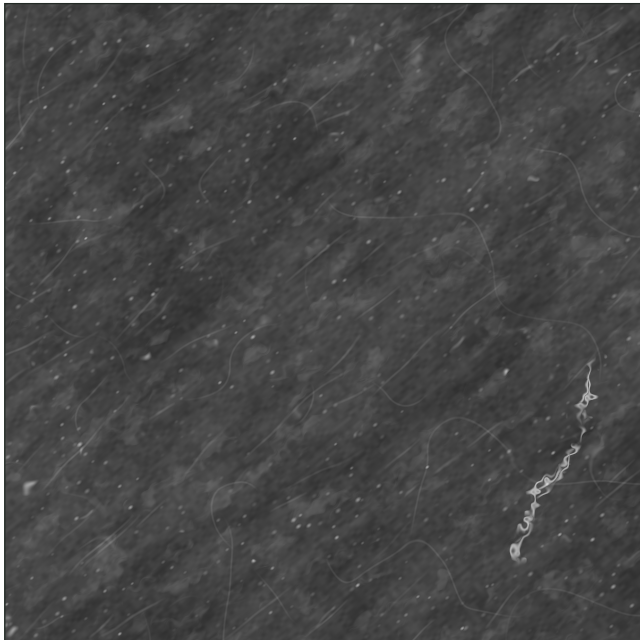
A WebGL 2 fragment shader for this texture:

```glsl
#version 300 es
precision highp float;

uniform vec2 u_resolution;
out vec4 fragColor;

const float BASE_TONE = 0.262;
const float CLOUD_CONTRAST = 0.085;
const float STREAK_CONTRAST = 0.12;
const float GRAIN_CONTRAST = 0.055;
const float HAZE_STRENGTH = 0.07;
const float HAIRLINE_STRENGTH = 0.065;
const float GRAIN_ANGLE = 0.68;
const float VEIN_BOTTOM = 0.11;
const float VEIN_TOP = 0.47;
const vec2 MARGIN = vec2(0.0065, 0.0045);   // white strip: left, top
const vec3 EDGE_COLOR = vec3(0.13, 0.16, 0.14);

// Integer hash: three values in 0..1 per cell and seed
vec3 hash3(vec2 cell, int seed) {
    uvec3 v = uvec3(ivec3(ivec2(cell), seed)) * 1664525u + 1013904223u;
    v.x += v.y * v.z; v.y += v.z * v.x; v.z += v.x * v.y;
    v ^= v >> 16u;
    v.x += v.y * v.z; v.y += v.z * v.x; v.z += v.x * v.y;
    return vec3(v >> 8u) / 16777216.0;
}

float noise(vec2 p, int seed) {
    vec2 c = floor(p), f = p - c;
    f = f * f * (3.0 - 2.0 * f);
    float low = mix(hash3(c, seed).x, hash3(c + vec2(1, 0), seed).x, f.x);
    float high = mix(hash3(c + vec2(0, 1), seed).x, hash3(c + 1.0, seed).x, f.x);
    return mix(low, high, f.y);
}

float fbm(vec2 p, int seed) {
    float sum = 0.0, amp = 0.533;
    for (int i = 0; i < 4; i++) {
        sum += amp * noise(p, seed + i);
        p = mat2(1.6, 1.2, -1.2, 1.6) * p;
        amp *= 0.5;
    }
    return sum;
}

// Stretched noise keeps its direction, so octaves are not rotated
float streakNoise(vec2 q, int seed) {
    return 0.5 * noise(q, seed) + 0.3 * noise(q * 2.1, seed + 1) + 0.2 * noise(q * 4.3, seed + 2);
}

vec2 warp(vec2 p, float frequency, int seed) {
    return vec2(noise(p * frequency, seed), noise(p * frequency, seed + 1)) - 0.5;
}

float stroke(float dist, float width, float pixel) {
    return 1.0 - smoothstep(0.0, width + pixel, dist);
}

// Thin contour of a noise field, with even width
float hairline(vec2 p, float frequency, int seed, float pixel) {
    float n = noise(p * frequency, seed) - 0.5;
    float slope = max(length(vec2(dFdx(n), dFdy(n))) / pixel, 0.4 * frequency);
    return stroke(abs(n) / slope, 0.0012, pixel);
}

// Scattered tapered strokes along the grain; x of size is cell, y is width
float scratches(vec2 p, vec2 size, float density, int seed, float pixel) {
    vec2 g = p / size.x, home = floor(g);
    float light = 0.0;
    for (int i = 0; i < 9; i++) {
        vec2 cell = home + vec2(i % 3, i / 3) - 1.0;
        vec3 place = hash3(cell, seed), look = hash3(cell, seed + 1);
        if (look.x > density) continue;
        float angle = GRAIN_ANGLE + (place.z - 0.5) * 0.45;
        vec2 dir = vec2(cos(angle), sin(angle)), d = g - cell - place.xy;
        float reach = mix(0.25, 0.9, look.y);
        float along = clamp(dot(d, dir), -reach, reach);
        float taper = sqrt(1.0 - abs(along) / reach);
        float line = stroke(length(d - dir * along) * size.x, size.y, pixel);
        light = max(light, line * taper * mix(0.3, 1.0, look.z));
    }
    return light;
}

// Scattered flecks, slightly drawn out along the grain
float flecks(vec2 q, float cellSize, float radius, float density, int seed, float pixel) {
    vec2 g = q / cellSize, home = floor(g);
    float light = 0.0;
    for (int i = 0; i < 9; i++) {
        vec2 cell = home + vec2(i % 3, i / 3) - 1.0;
        vec3 place = hash3(cell, seed), look = hash3(cell, seed + 1);
        if (look.x > density) continue;
        vec2 d = (g - cell - place.xy) * cellSize * vec2(0.7, 1.1);
        float spot = stroke(length(d), radius * mix(0.5, 1.2, look.y), pixel);
        light = max(light, spot * mix(0.25, 1.0, look.z * look.z));
    }
    return light;
}

// Bright broken vein made of crooked strands
float mainVein(vec2 p, float pixel) {
    float t = (p.y - VEIN_BOTTOM) / (VEIN_TOP - VEIN_BOTTOM), light = 0.0;
    float bulge = (p.y - 0.31) / 0.06;
    float center = mix(0.795, 0.93, t) + 0.043 * exp(-bulge * bulge);
    float fade = smoothstep(0.0, 0.08, t) * smoothstep(1.0, 0.92, t);
    for (int i = 0; i < 3; i++) {
        float sway = (noise(vec2(p.y * 34.0, i), 60) - 0.5) * 0.035;
        float offset = p.x - center - sway + (noise(p * 95.0, 64 + i) - 0.5) * 0.022;
        float patches = smoothstep(0.38, 0.72, noise(p * 28.0, 70 + i));
        light = max(light, stroke(abs(offset) * 0.7, 0.0028, pixel) * patches);
    }
    return light * fade;
}

void main() {
    vec2 p = gl_FragCoord.xy / u_resolution;
    float pixel = 1.0 / u_resolution.y;
    float c = cos(GRAIN_ANGLE), s = sin(GRAIN_ANGLE);
    vec2 q = mat2(c, -s, s, c) * p;
    vec2 bend = warp(p, 16.0, 80) * 0.012, crinkle = warp(p, 75.0, 84) * 0.013;

    // Stone body
    float streak = streakNoise((q + bend) * vec2(11.0, 40.0), 10);
    float tone = BASE_TONE + CLOUD_CONTRAST * (fbm(p * 4.0, 1) - 0.5);
    tone += STREAK_CONTRAST * (streak - 0.5);
    tone += GRAIN_CONTRAST * (noise(q * vec2(120.0, 190.0), 20) - 0.5);
    float haze = smoothstep(0.55, 0.8, fbm((q + crinkle) * vec2(22.0, 42.0), 24));
    tone += HAZE_STRENGTH * haze;

    // Hairlines and scratches
    float lines = hairline(p + bend, 7.0, 30, pixel) * smoothstep(0.45, 0.75, noise(p * 9.0, 31));
    lines += hairline(q + bend, 12.0, 33, pixel) * smoothstep(0.5, 0.8, noise(p * 11.0, 34));
    tone += HAIRLINE_STRENGTH * lines;
    tone += 0.11 * scratches(p + bend, vec2(0.085, 0.0016), 0.55, 40, pixel);
    tone += 0.22 * scratches(p + bend + crinkle * 0.4, vec2(0.13, 0.0024), 0.16, 43, pixel)
        * smoothstep(0.25, 0.6, noise(p * 45.0, 45));

    // Flecks and the main vein
    float clump = smoothstep(0.3, 0.7, noise(p * 7.0, 50));
    tone += 0.36 * flecks(q, 0.024, 0.0029, 0.34, 51, pixel) * mix(0.35, 1.0, clump);
    tone += 0.45 * flecks(q + crinkle, 0.085, 0.0075, 0.26, 54, pixel);
    tone += 0.42 * mainVein(p, pixel);

    // White margin with a dark edge
    vec2 inset = vec2(p.x, 1.0 - p.y) - MARGIN;
    float inside = min(inset.x, inset.y);
    vec3 color = mix(EDGE_COLOR, vec3(min(tone, 0.85)), smoothstep(0.0005, 0.0035, inside));
    color = mix(vec3(1.0), color, smoothstep(-0.5 * pixel, 0.5 * pixel, inside));
    fragColor = vec4(color, 1.0);
}
```
